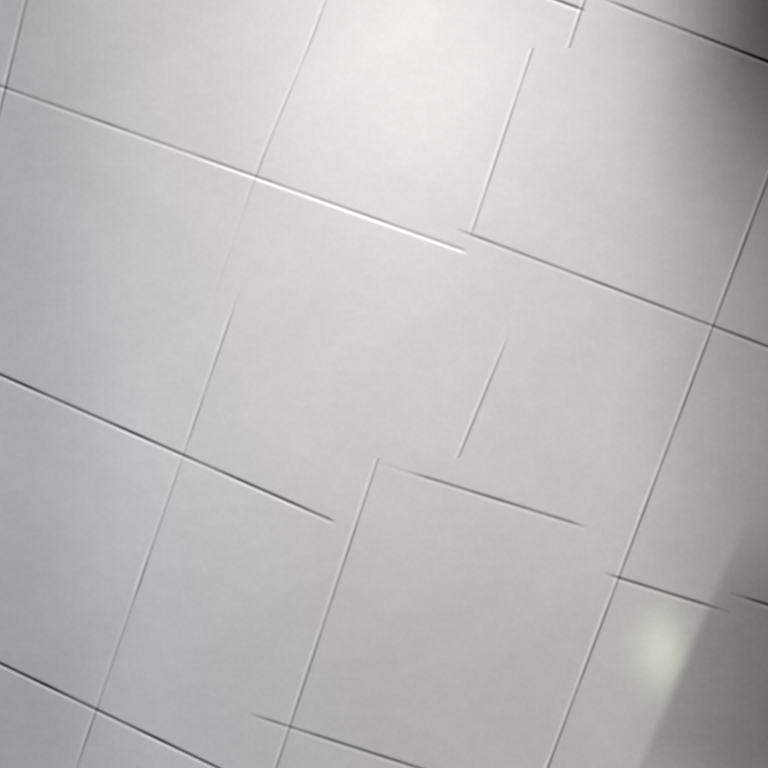
Give the GLSL for this texture, as a Shadertoy shader.

```glsl
// Satin grey wall tiles on a slanted grid, with broken misaligned seams and soft daylight.

float hash(vec2 c) {
    return fract(sin(dot(c, vec2(127.1, 311.7))) * 43758.5453);
}

// Distance to the nearest scattered point.
float cellular(vec2 q) {
    vec2 cell = floor(q);
    float nearest = 2.0;
    for (int j = -1; j <= 1; j++)
    for (int i = -1; i <= 1; i++) {
        vec2 c = cell + vec2(i, j);
        vec2 point = c + vec2(hash(c), hash(c + 19.7));
        nearest = min(nearest, length(q - point));
    }
    return nearest;
}

float blob(vec2 p, vec2 centre, vec2 radius) {
    vec2 q = (p - centre) / radius;
    return exp(-dot(q, q));
}

// Soft line profile, never thinner than the canvas can show.
float ridge(float d, float width) {
    float w = max(width, 0.8 / iResolution.y);
    return exp(-d * d / (w * w));
}

float span(float x, float a, float b, float fade) {
    return smoothstep(a, a + fade, x) * (1.0 - smoothstep(b - fade, b, x));
}

// A dark groove with a lit lip beside it.
float groove(float d, float dark, float lit) {
    return lit * ridge(d + 0.004, 0.0021) - dark * ridge(d, 0.0021);
}

float wear(float t) {
    return 0.78 + 0.14 * sin(t * 37.0) + 0.08 * sin(t * 91.0 + 2.0);
}

// Long seams: every row is a left run and a right run that do not quite meet.
float rowSeams(vec2 p) {
    vec4 leftSlope = vec4(0.48, 0.44, 0.354, 0.365);
    vec4 rightSlope = vec4(0.32, 0.31, 0.378, 0.383);
    vec4 leftEnd = vec4(0.30, 0.44, 0.612, 0.765);
    vec4 rightStart = vec4(0.315, 0.485, 0.585, 0.77);
    float sum = 0.0;
    for (int i = 0; i < 4; i++) {
        float rise = 0.376 * float(i);
        float d = (p.y - 0.137 - rise + leftSlope[i] * p.x) * 0.93;
        float bright = i == 2 ? 0.10 + 0.16 * smoothstep(0.1, 0.45, p.x) : 0.14;
        float left = 1.0 - smoothstep(leftEnd[i] - 0.015, leftEnd[i], p.x);
        sum += left * wear(p.x + rise) * groove(d, i == 2 ? 0.20 : 0.42, bright);

        // The second row steps down again near the right edge.
        float drop = 0.0;
        float right = smoothstep(rightStart[i], rightStart[i] + 0.05, p.x);
        if (i == 1) {
            drop = p.x > 0.95 ? 0.028 : p.x > 0.786 ? 0.053 : 0.0;
            right *= 1.0 - span(p.x, 0.74, 0.81, 0.03);
            right *= 1.0 - 0.8 * span(p.x, 0.91, 0.99, 0.035);
            right *= 0.3 + 0.7 * smoothstep(0.53, 0.56, p.x);
        }
        d = (p.y - 0.175 - rise + drop + rightSlope[i] * p.x) * 0.94;
        sum += right * wear(p.x * 0.8 + rise) * groove(d, 0.30, 0.07);
    }
    return sum;
}

// Short seams: thin and faint, shifted from tile to tile.
float columnSeams(vec2 p) {
    vec4 foot = vec4(-0.205, 0.10, 0.36, 0.7135);
    vec4 lean = vec4(0.24, 0.342, 0.33, 0.374);
    float sum = 0.0;
    for (int i = 0; i < 4; i++) {
        float shift = 0.0, strength = 0.17;
        if (i == 1) {
            shift = -0.03 * step(0.62, p.y) + 0.013 * smoothstep(0.75, 1.0, p.y);
            strength *= 1.0 - 0.75 * span(p.y, 0.57, 0.80, 0.05);
            strength *= 0.65 + 0.35 * sin(p.y * 43.0) * sin(p.y * 19.0);
        } else if (i == 2) {
            shift = p.y > 0.938 ? 0.072 : p.y > 0.62 ? 0.025 : p.y > 0.403 ? 0.11 + 0.08 * (p.y - 0.48) : 0.0;
            strength *= 1.0 - span(p.y, 0.54, 0.71, 0.025);
        } else if (i == 3) {
            strength = 0.21;
        }
        float d = (p.x - foot[i] - shift - lean[i] * p.y) * 0.94;
        strength *= wear(p.y + float(i) * 0.3);
        sum += 0.4 * strength * ridge(d + 0.004, 0.002) - strength * ridge(d, 0.0018);
    }
    return sum;
}

void mainImage(out vec4 fragColor, in vec2 fragCoord) {
    vec2 p = fragCoord / iResolution.xy;

    // Daylight from the top, falling off to the edges.
    float light = 0.745;
    light += 0.17 * blob(p, vec2(0.54, 0.97), vec2(0.26, 0.27));
    light += 0.06 * blob(p, vec2(0.48, 0.60), vec2(0.32, 0.30));
    light -= 0.08 * (1.0 - smoothstep(0.0, 0.22, p.x));
    light -= 0.06 * (1.0 - smoothstep(0.0, 0.45, p.y));
    light -= 0.20 * smoothstep(0.78, 1.06, p.x);
    light -= 0.28 * blob(p, vec2(1.03, 1.0), vec2(0.13, 0.22));

    // Cast shadow and pale reflection in the lower right.
    float edge = p.x - 0.83 - 0.43 * p.y;
    light -= 0.08 * smoothstep(-0.006, 0.012, edge) * span(p.y, -0.1, 0.36, 0.15);
    float glow = blob(p, vec2(0.862, 0.15), vec2(0.035, 0.055)) * (1.0 - smoothstep(-0.01, 0.02, edge));
    light += 0.14 * glow;

    // Mottled glaze and fine grain.
    light += 0.012 * (cellular(p * vec2(38.0, 52.0)) - 0.5);
    light += 0.014 * (cellular(p * 150.0) - 0.5);
    light += 0.004 * sin(p.x * 31.0 + 3.0 * sin(p.y * 17.0));

    light += rowSeams(p) + columnSeams(p);
    vec3 coolTint = vec3(0.995, 0.997, 1.015);
    vec3 warmTint = vec3(1.01, 1.0, 0.982);
    vec3 colour = light * mix(coolTint, warmTint, smoothstep(0.1, 0.75, p.x + 0.3 * p.y));
    colour += vec3(-0.01, 0.015, -0.02) * glow;
    fragColor = vec4(clamp(colour, 0.0, 1.0), 1.0);
}
```
